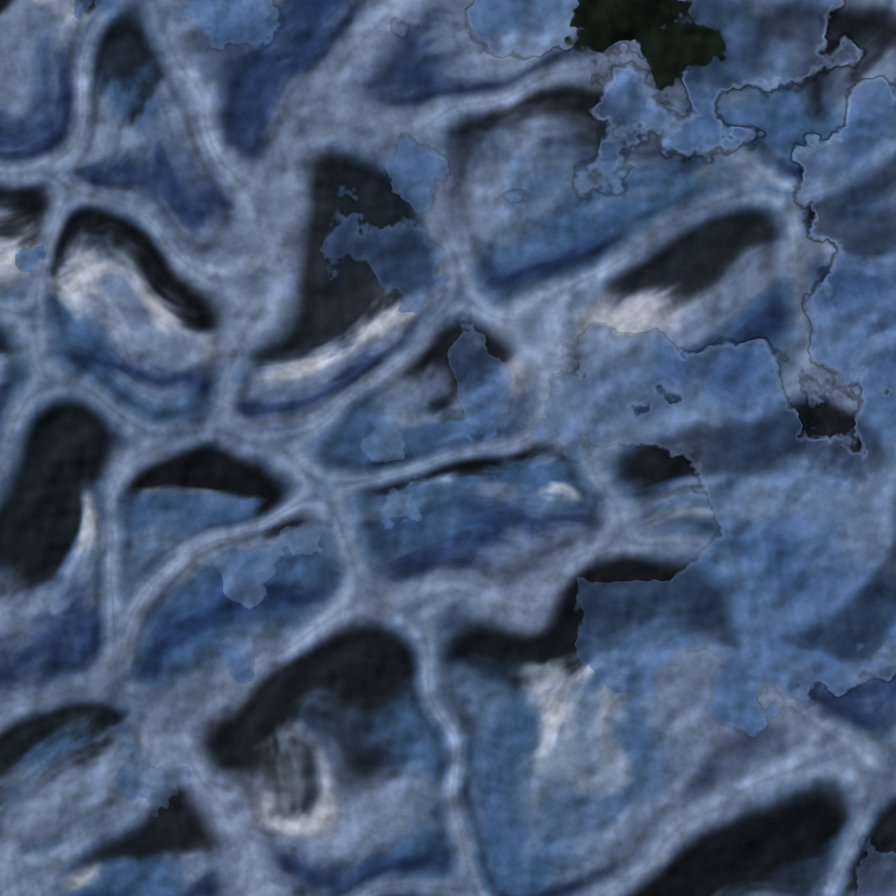
Write a Shadertoy shader that draws this texture.

```glsl
// Draws dark blue crumpled foil: rounded folds, pale ridges, glints and ragged flat pools.

const vec3 INK = vec3(0.07, 0.085, 0.10);
const vec3 NAVY = vec3(0.12, 0.18, 0.32);
const vec3 BLUE = vec3(0.235, 0.335, 0.475);
const vec3 STEEL = vec3(0.40, 0.46, 0.57);
const vec3 SILVER = vec3(0.70, 0.72, 0.76);
const vec3 POOL = vec3(0.27, 0.38, 0.55);
const vec3 MOSS = vec3(0.07, 0.10, 0.085);

float hash(vec2 p) {
    return fract(sin(dot(p, vec2(127.1, 311.7))) * 43758.5);
}

vec2 hash2(vec2 p) {
    return vec2(hash(p), hash(p + 57.3));
}

mat2 rotation(float angle) {
    float c = cos(angle), s = sin(angle);
    return mat2(c, -s, s, c);
}

float noise(vec2 p) {
    vec2 i = floor(p), f = fract(p);
    f = f * f * f * (f * (f * 6.0 - 15.0) + 10.0);
    return mix(mix(hash(i), hash(i + vec2(1, 0)), f.x),
               mix(hash(i + vec2(0, 1)), hash(i + vec2(1, 1)), f.x), f.y);
}

float fbm(vec2 p, int octaves) {
    float sum = 0.0, weight = 0.5, total = 0.0;
    for (int i = 0; i < octaves; i++) {
        sum += weight * noise(p);
        total += weight;
        weight *= 0.5;
        p = rotation(0.6) * p * 2.0 + 17.7;
    }
    return sum / total;
}

// Bell of the given width around a centre value
float bell(float x, float centre, float width) {
    float d = (x - centre) / width;
    return exp(-d * d);
}

// Rounded Voronoi cells: x = border distance, yz = offset from centre, w = cell random
vec4 foldCells(vec2 p) {
    vec2 base = floor(p), nearId = base, nearest = vec2(8.0);
    for (int y = -1; y <= 1; y++)
    for (int x = -1; x <= 1; x++) {
        vec2 id = base + vec2(x, y);
        vec2 r = id + 0.1 + 0.8 * hash2(id) - p;
        if (dot(r, r) < dot(nearest, nearest)) { nearest = r; nearId = id; }
    }
    float sum = 0.0;
    for (int y = -2; y <= 2; y++)
    for (int x = -2; x <= 2; x++) {
        vec2 id = nearId + vec2(x, y);
        vec2 r = id + 0.1 + 0.8 * hash2(id) - p;
        vec2 gap = r - nearest;
        if (dot(gap, gap) > 0.0001)
            sum += exp(-16.0 * dot(0.5 * (r + nearest), normalize(gap)));
    }
    return vec4(-log(sum) / 16.0, -nearest, hash(nearId + 9.1));
}

// Fine embossed grain lit from the upper left
float relief(vec2 p) {
    return fbm(p, 4) - fbm(p + vec2(-0.3, 0.35), 4);
}

void mainImage(out vec4 fragColor, in vec2 fragCoord) {
    vec2 uv = fragCoord / iResolution.y;

    // Bent, slanted space for the folds
    vec2 bend = vec2(fbm(uv * 3.2, 3), fbm(uv * 3.2 + 31.0, 3)) - 0.5;
    vec2 q = rotation(0.42) * (uv + 0.28 * bend) * vec2(3.7, 4.7) + vec2(3.0, 7.0);
    vec4 cell = foldCells(q);
    float border = cell.x;
    float crumple = fbm(q * vec2(1.6, 2.4) + 5.0, 5) - 0.5;
    float tilt = cell.z + 0.25 * cell.y + 0.95 * crumple + 0.16 * (cell.w - 0.5);
    float inside = smoothstep(0.02, 0.13, border);

    // Broad tones across each fold
    float sheen = fbm(q * vec2(1.8, 3.0) + 40.0, 5);
    vec3 col = mix(BLUE, STEEL, smoothstep(0.36, 0.62, sheen));
    col = mix(col, NAVY, 0.85 * inside * bell(tilt, -0.36, 0.13));
    float shadow = smoothstep(0.07, 0.27, tilt) * inside;
    col = mix(col, INK, shadow * mix(0.78, 1.0, cell.w));

    // Silvery glints where the shadow turns into light
    float spark = smoothstep(0.50, 0.70, fbm(q * vec2(2.6, 2.0) + 70.0, 4));
    col = mix(col, SILVER, 0.9 * spark * bell(tilt, 0.05, 0.11) * inside);

    // Pale ridges with a brighter crest and a dim foot
    float wear = fbm(uv * 9.0 + 12.0, 3);
    col *= 1.0 - 0.22 * bell(border, 0.11, 0.035);
    col = mix(col, STEEL * mix(0.75, 1.15, wear), 0.85 * bell(border, 0.0, 0.065));
    col += 0.12 * wear * bell(border, 0.015, 0.025);

    // Ragged flat pools gathering toward the upper right
    float reach = smoothstep(0.75, 1.65, uv.x * 1.1 + uv.y * 0.75);
    float level = fbm(uv * 7.0 + 0.35 * bend + 3.0, 6) - 0.72 + 0.27 * reach;
    float pool = smoothstep(-0.008, 0.008, level);
    vec3 film = mix(POOL, STEEL, 0.6 * smoothstep(0.45, 0.65, wear));
    col = mix(col, film * mix(1.0, 0.72, shadow), 0.72 * pool);
    col = mix(col, STEEL * 1.1, 0.5 * bell(level, 0.012, 0.010) * reach);
    col *= 1.0 - 0.35 * bell(level, -0.012, 0.010) * reach;

    // Mossy opening at the top edge
    float jag = 0.17 * (fbm(uv * 13.0 + 8.0, 5) - 0.5);
    float opening = length((uv - vec2(0.70, 1.0)) * vec2(0.9, 1.0)) + jag;
    vec3 moss = MOSS * (0.6 + 0.9 * fbm(uv * 40.0, 3));
    col = mix(col, moss, 1.0 - smoothstep(0.078, 0.084, opening));

    // Embossed grain
    float grain = relief(uv * 42.0) + 0.7 * relief(rotation(0.5) * uv * vec2(22.0, 30.0));
    col *= 1.0 + 0.48 * grain;
    col += 0.03 * grain;
    fragColor = vec4(clamp(col, 0.0, 1.0), 1.0);
}
```
